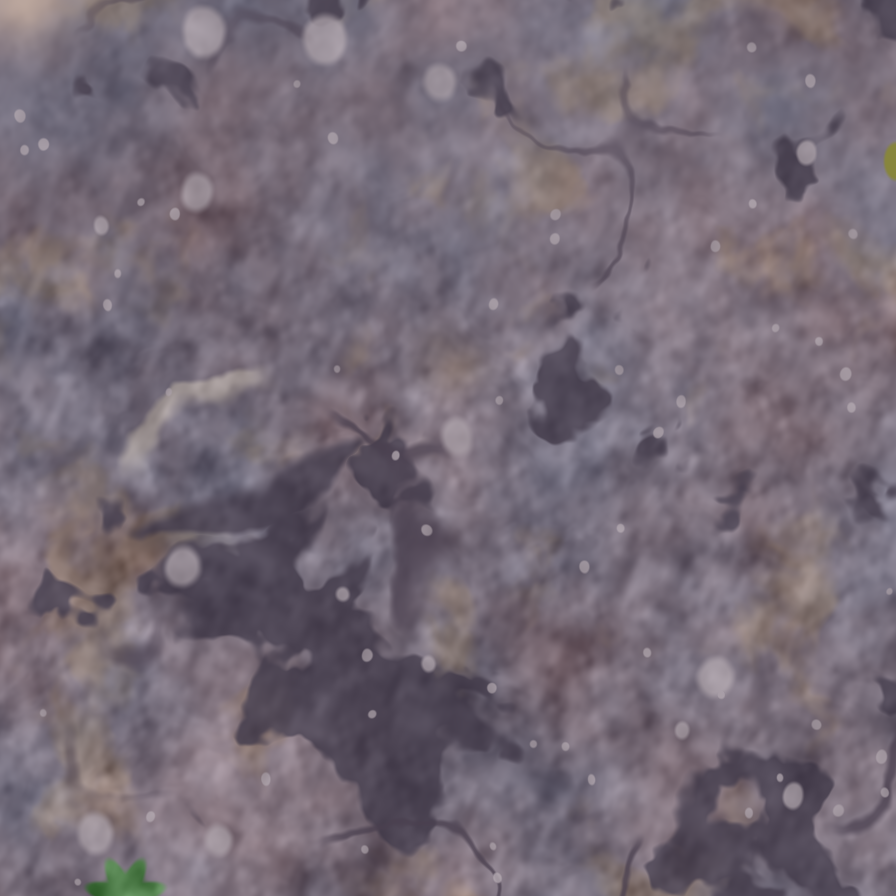
Reproduce this texture procedurally as a WebGL 1 fragment shader.

```glsl
precision highp float;
uniform vec2 u_resolution;

float hash(vec2 p) {
  return fract(sin(dot(p, vec2(127.1, 311.7))) * 43758.5);
}

float noise(vec2 p) {
  vec2 i = floor(p), f = fract(p);
  f = f * f * (3.0 - 2.0 * f);
  float low = mix(hash(i), hash(i + vec2(1.0, 0.0)), f.x);
  float high = mix(hash(i + vec2(0.0, 1.0)), hash(i + 1.0), f.x);
  return mix(low, high, f.y);
}

mat2 rotation(float a) {
  return mat2(cos(a), sin(a), -sin(a), cos(a));
}

float fbm(vec2 p) {
  float sum = 0.0, weight = 0.53;
  for (int i = 0; i < 4; i++) {
    sum += weight * noise(p);
    p = rotation(0.65) * p * 2.03 + 17.3;
    weight *= 0.5;
  }
  return sum;
}

// Soft round spot, 1 at its centre
float spot(vec2 p, vec2 centre, vec2 size) {
  vec2 q = (p - centre) / size;
  return exp(-dot(q, q));
}

// Sparse pale pebbles in three sizes
float pebbles(vec2 p) {
  float cover = 0.0;
  for (int i = 0; i < 3; i++) {
    float scale = 7.0 * pow(2.0, float(i));
    vec2 cell = floor(p * scale) + 31.0 * float(i);
    vec2 centre = 0.25 + 0.5 * vec2(hash(cell + 3.1), hash(cell + 8.7));
    float radius = 0.09 + 0.08 * hash(cell + 5.3);
    float d = length((fract(p * scale) - centre) * vec2(1.0, 0.85)) - radius;
    float present = step(0.93, hash(cell + 1.9));
    cover = max(cover, present * (1.0 - smoothstep(-0.03, 0.04, d)));
  }
  return cover;
}

void main() {
  vec2 p = gl_FragCoord.xy / u_resolution;
  vec2 warp = vec2(fbm(p * 11.0), fbm(p * 11.0 + 40.0)) - 0.5;
  vec2 w = p + 0.06 * warp;
  float rough = mix(1.0, 0.6, smoothstep(0.5, 0.9, p.y));

  // Mottled ground with slanted fine streaks and light from above
  vec2 streak = rotation(0.4) * p * vec2(1.0, 0.75);
  float grain = 0.12 * (noise(w * 21.0 + 5.0) - 0.5)
              + 0.13 * (noise(streak * 52.0 + 9.0) - 0.5)
              + 0.09 * (noise(streak * 105.0 + 2.0) - 0.5);
  float relief = fbm(w * 15.0) - fbm(w * 15.0 + vec2(-0.12, 0.22));
  float tone = 0.444 + 0.15 * (fbm(p * 5.0 + 3.0) - 0.5);
  tone += rough * (grain + 0.22 * relief);

  // Half-buried stone: pale upper rim, shadow beneath
  vec2 q = rotation(-0.38) * (w - vec2(0.26, 0.495));
  float dome = length(q / vec2(0.135, 0.08)) - 1.0;
  float rim = smoothstep(-0.3, -0.1, dome) * (1.0 - smoothstep(-0.02, 0.08, dome));
  rim *= smoothstep(0.01, 0.05, q.y) * (1.0 - smoothstep(0.03, 0.08, q.x));
  float shade = (1.0 - smoothstep(0.05, 0.2, dome)) * (1.0 - smoothstep(-0.05, -0.025, q.y));

  // Dark ragged pits, crowded at the lower left of centre
  float crowd = spot(p, vec2(0.36, 0.27), vec2(0.27, 0.25));
  crowd = max(crowd, 0.9 * spot(p, vec2(0.86, 0.39), vec2(0.09)));
  crowd = max(crowd, 0.7 * spot(p, vec2(0.8, 0.08), vec2(0.2, 0.09)));
  float pit = smoothstep(0.71, 0.765, fbm(w * 9.0 + 12.0) + 0.2 * crowd);
  pit = max(pit, shade);

  // Thin broken cracks
  float seam = abs(noise(w * 6.5 + 61.0) - 0.5);
  float crack = 1.0 - smoothstep(0.005, 0.04, seam);
  crack *= smoothstep(0.5, 0.68, noise(p * 7.0 + 23.0)) * rough;

  // Violet grey, drifting between rose and slate
  float drift = fbm(p * 8.0 + 70.0) - 0.5;
  vec3 color = tone + vec3(0.026, -0.014, 0.036);
  color += drift * vec3(0.09, 0.0, -0.05);

  // Ochre stains
  float ochre = smoothstep(0.55, 0.78, fbm(w * 10.0 + 90.0));
  ochre = max(ochre, 0.8 * spot(w, vec2(0.51, 0.59), vec2(0.035)));
  color += ochre * vec3(0.055, 0.035, -0.03);

  vec3 pitColor = vec3(0.29, 0.26, 0.32) + 0.45 * grain;
  color = mix(color, pitColor, 0.9 * pit);
  color = mix(color, vec3(0.29, 0.25, 0.31), 0.75 * crack);
  color = mix(color, vec3(0.66, 0.62, 0.6) + grain, 0.75 * rim);
  color = mix(color, vec3(0.66, 0.62, 0.65) + 0.5 * grain, 0.8 * pebbles(p + 0.012 * warp));

  // Bleached corner and two bits of leaf
  float bleach = spot(w, vec2(0.02, 1.0), vec2(0.06, 0.05));
  color = mix(color, vec3(0.78, 0.69, 0.63), 0.8 * bleach);
  vec2 leaf = p - vec2(0.14, 0.0);
  float lobes = 0.036 + 0.009 * sin(7.0 * atan(leaf.y, leaf.x));
  float green = 1.0 - smoothstep(-0.005, 0.005, length(leaf) - lobes);
  color = mix(color, vec3(0.27, 0.45, 0.25) + 1.5 * grain, green);
  float blade = length((p - vec2(1.0, 0.82)) / vec2(0.014, 0.022));
  color = mix(color, vec3(0.53, 0.52, 0.24), 1.0 - smoothstep(0.8, 1.1, blade));

  gl_FragColor = vec4(color, 1.0);
}
```
